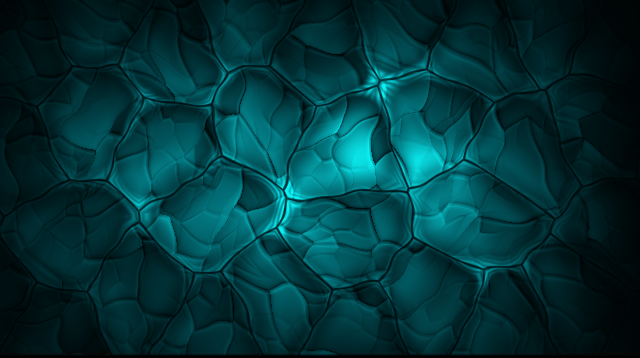
A Shadertoy shader for this background:

```glsl
// Dark teal membrane: large crumpled cells joined by glowing, webbed veins.

vec2 hash2(vec2 p) {
    return fract(sin(vec2(dot(p, vec2(127.1, 311.7)), dot(p, vec2(269.5, 183.3)))) * 43758.5);
}

// Each row holds: height, spacing, offset of its first cell
vec3 rowLayout(int row) {
    return row == 0 ? vec3(0.115, 0.209, 0.163)
         : row == 1 ? vec3(0.372, 0.385, 0.190)
         : row == 2 ? vec3(0.630, 0.240, 0.012)
                    : vec3(0.895, 0.209, 0.070);
}

// Cells zigzag along their row, with a little jitter
vec2 cellCentre(int row, float i) {
    vec3 r = rowLayout(row);
    vec2 jitter = hash2(vec2(i, float(row) + 3.0)) - 0.5;
    return vec2(r.z + i * r.y, r.x - 0.046 * cos(3.14159 * i)) + jitter * vec2(0.03, 0.02);
}

float nearestIndex(int row, float x) {
    vec3 r = rowLayout(row);
    return floor((x - r.z) / r.y + 0.5);
}

// Cellular noise: x = gap to the crease, y = tilt shading of the facet
vec2 facets(vec2 p) {
    vec2 base = floor(p);
    float near = 9.0, next = 9.0, tilt = 0.0;
    for (int y = -1; y <= 1; y++)
    for (int x = -1; x <= 1; x++) {
        vec2 id = base + vec2(x, y);
        vec2 h = hash2(id);
        vec2 d = p - id - h;
        float dist = length(d);
        if (dist < near) {
            next = near;
            near = dist;
            float a = 6.283 * fract(h.x * 7.3 + h.y * 3.1);
            tilt = dot(d, vec2(cos(a), sin(a)));
        } else next = min(next, dist);
    }
    return vec2(next - near, tilt);
}

// Creases lit from one side: x = relief, y = facet tilt
vec2 crumple(vec2 p, vec2 shift, float width) {
    vec2 here = facets(p);
    float there = facets(p + shift).x;
    return vec2(exp(-there / width) - 1.25 * exp(-here.x / width), here.y);
}

float glow(vec2 p, vec2 centre, vec2 size) {
    vec2 d = (p - centre) / size;
    return exp(-dot(d, d));
}

void mainImage(out vec4 fragColor, in vec2 fragCoord) {
    vec2 p = fragCoord / iResolution.y;
    float pixel = 1.0 / iResolution.y;

    // Bend the borders with layered sines
    vec2 q = p + 0.009 * sin(p.yx * vec2(23.0, 19.0) + vec2(1.0, 4.0))
               + 0.003 * sin(p.yx * vec2(61.0, 53.0) + p * 31.0);

    // Find the cell that owns this point
    vec2 owner = vec2(9.0);
    for (int row = 0; row < 4; row++)
    for (float k = -2.0; k <= 2.0; k++) {
        vec2 c = cellCentre(row, nearestIndex(row, q.x) + k);
        if (distance(q, c) < distance(q, owner)) owner = c;
    }

    // Distance to its border, and a soft blend that swells at junctions
    float border = 9.0, blend = 0.0;
    for (int row = 0; row < 4; row++)
    for (float k = -2.0; k <= 2.0; k++) {
        vec2 c = cellCentre(row, nearestIndex(row, q.x) + k);
        vec2 across = c - owner;
        if (dot(across, across) > 1e-5) {
            float d = dot(0.5 * (owner + c) - q, normalize(across));
            border = min(border, d);
            blend += exp(-45.0 * d);
        }
    }
    float web = -log(blend + 1e-6) / 45.0;

    // Overall light with a dark frame
    float light = 0.02 + 0.47 * glow(p, vec2(0.88, 0.49), vec2(0.80, 0.45));
    light *= smoothstep(-0.30, 0.30, p.x) * smoothstep(1.90, 1.40, p.x);
    light *= 1.0 - 0.45 * glow(p, vec2(0.82, 0.82), vec2(0.12, 0.08));

    // Bright patches seen through the membrane
    float patches = glow(p, vec2(0.99, 0.60), vec2(0.07, 0.10))
                  + glow(p, vec2(1.23, 0.54), vec2(0.10, 0.065))
                  + 0.35 * glow(p, vec2(0.75, 0.36), vec2(0.10, 0.09));

    // Places where the veins shine
    float shine = glow(p, vec2(0.41, 0.57), vec2(0.07, 0.16))
                + glow(p, vec2(1.08, 0.76), vec2(0.14, 0.12))
                + glow(p, vec2(1.31, 0.20), vec2(0.13, 0.07))
                + glow(p, vec2(0.74, 0.42), vec2(0.10, 0.08))
                + 0.6 * glow(p, vec2(0.60, 0.78), vec2(0.12, 0.07));

    // Rounded cell bodies, lit from the lower left
    vec2 local = q - owner;
    float body = 0.90 + dot(local, vec2(-1.6, -1.9));
    body *= 0.55 + 0.45 * smoothstep(0.0, 0.07, border);

    // Each cell crumples along its own direction
    float angle = 6.283 * hash2(owner).x;
    mat2 turn = mat2(cos(angle), sin(angle), -sin(angle), cos(angle));
    vec2 bent = turn * (local + 0.012 * sin(local.yx * 31.0 + angle)) + owner * 3.0;
    vec2 toLight = turn * vec2(0.006, 0.010);
    vec2 coarse = crumple(bent * vec2(5.0, 9.0), toLight * vec2(5.0, 9.0), 0.055);
    vec2 fine = crumple(bent * vec2(11.0, 17.0), toLight * vec2(9.0, 14.0), 0.08);
    float worn = 0.5 + 0.5 * sin(p.x * 17.0 + 2.0 * sin(p.y * 14.0)) * sin(p.y * 19.0 + 1.0);
    body *= 1.0 + 0.50 * coarse.y + 0.25 * worn * fine.y;
    body += (0.45 * coarse.x * (1.1 - 0.6 * worn) + 0.32 * worn * worn * fine.x);
    body = max(body, 0.08);

    // Fibrous veins of uneven width, with a thin dark seam
    float fibre = 0.75 + 0.25 * sin(border * 420.0 + 5.0 * sin(p.x * 37.0) + 4.0 * sin(p.y * 43.0));
    float width = 0.017 + 0.007 * sin(p.x * 15.0 + 3.0 * sin(p.y * 11.0));
    float vein = smoothstep(width, -0.010, web) * fibre;
    float seam = 1.0 - smoothstep(0.0008, 0.0025 + pixel, border);

    float value = body * light + patches * (0.12 + 0.32 * body);
    value += vein * (0.75 * light + 0.48 * shine);
    value *= 1.0 - 0.75 * seam;
    value = (value + 0.012) * smoothstep(0.004, 0.014, p.y);
    value = clamp(value, 0.0, 0.95);

    // Teal ramp
    vec3 teal = vec3(0.05 * value * value, value, value * (1.13 - 0.13 * value));
    fragColor = vec4(teal, 1.0);
}
```
